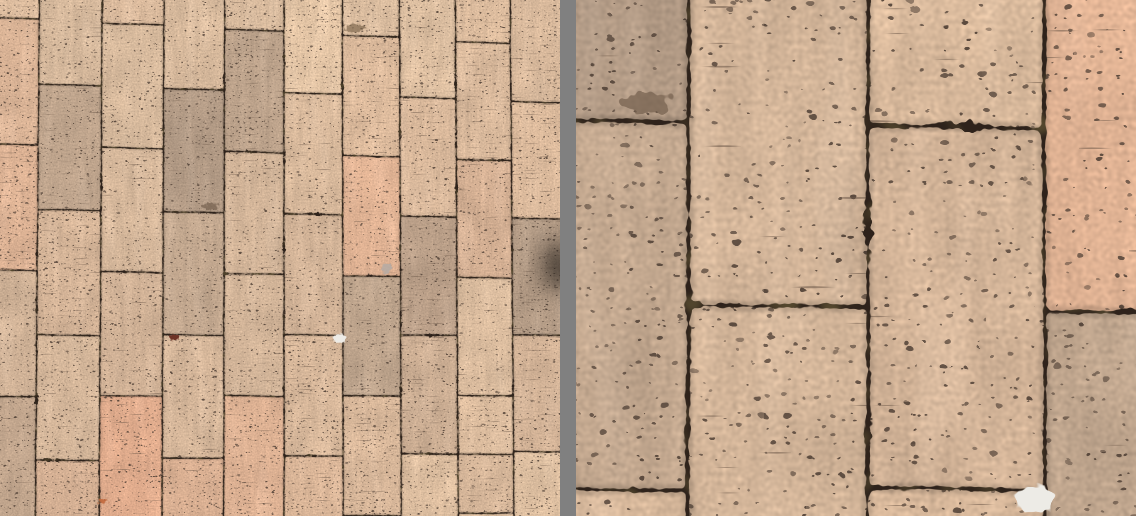
Left, the full canvas; right, a detail of the centre.
Reproduce this texture procedurally as a WebGL 1 fragment shader.

```glsl
precision highp float;
uniform vec2 u_resolution;

vec2 hash2(vec2 p) {
  p = vec2(dot(p, vec2(127.1, 311.7)), dot(p, vec2(269.5, 183.3)));
  return fract(sin(p) * 43758.5);
}

float corner(vec2 cell, vec2 f, vec2 o) {
  return dot(hash2(cell + o) * 2.0 - 1.0, f - o);
}

float gradientNoise(vec2 p) {
  vec2 i = floor(p), f = fract(p);
  vec2 s = f * f * (3.0 - 2.0 * f);
  float low = mix(corner(i, f, vec2(0, 0)), corner(i, f, vec2(1, 0)), s.x);
  float high = mix(corner(i, f, vec2(0, 1)), corner(i, f, vec2(1, 1)), s.x);
  return mix(low, high, s.y);
}

// Coverage of an ellipse with a ragged rim
float blob(vec2 p, vec2 radius, float px) {
  float d = (length(p / radius) - 1.0) * min(radius.x, radius.y);
  d += 0.006 * gradientNoise(p * 190.0 + radius * 900.0);
  return 1.0 - smoothstep(-px, px, d);
}

// One scattered mark per grid cell; radii shrink at random
float marks(vec2 p, vec2 grid, vec2 radius, float density, float px) {
  vec2 cell = floor(p * grid);
  vec2 h = hash2(cell + grid), g = hash2(cell + grid + 31.7);
  vec2 d = (fract(p * grid) - 0.25 - 0.5 * h) / grid;
  vec2 r = radius * mix(0.35, 1.0, g.x * g.x);
  float edge = (length(d / r) - 1.0) * r.y;
  return step(g.y, density) * (1.0 - smoothstep(-0.5 * px, 0.5 * px, edge));
}

// Soft patch of neighbouring bricks
float patchOf(vec2 brick, vec2 centre, vec2 spread) {
  vec2 d = (brick - centre) / spread;
  return exp(-dot(d, d));
}

void main() {
  vec2 p = gl_FragCoord.xy / u_resolution.x;
  float px = 1.0 / u_resolution.x;

  // Columns narrow to the right and fan out toward the bottom
  float x = 0.5 + (p.x - 0.5) / (1.0 + 0.018 * (0.46 - p.y));
  x += 0.0012 * gradientNoise(p * 14.0) + 0.0008 * gradientNoise(p * 60.0);
  float k = (0.1143 - sqrt(0.01306 - 0.00416 * (x - 0.0677))) / 0.00208;
  float col = floor(k) + 1.0;
  float odd = mod(col, 2.0);
  vec2 size = vec2(0.1143 - 0.00208 * k, 0.2253 - 0.0019 * col);
  float localX = (fract(k) - 0.5) * size.x;

  // Alternate columns shift by half a brick
  float start = odd < 0.5 ? 0.4389 - 0.0017 * col : 0.3229;
  float y = p.y + localX * (0.02 + 0.03 * (p.y - 0.46));
  y += 0.0015 * gradientNoise(p * 17.0 + 5.0) + 0.0008 * gradientNoise(p * 60.0 + 8.0);
  float v = (y - start) / size.y;
  if (col == 8.0 && v < -1.0) { // cut half bricks
    v = 2.0 * v + 1.0;
    size.y *= 0.5;
  }
  vec2 brick = vec2(col, floor(v));
  vec2 local = vec2(localX, (fract(v) - 0.5) * size.y);

  // Distance inward from the brick's rounded outline
  vec2 q = abs(local) - 0.5 * size + 0.004;
  float inside = 0.004 - length(max(q, 0.0)) - min(max(q.x, q.y), 0.0);

  // Fired tones: tan, pale, salmon and grey-brown, laid in patches
  vec2 h = hash2(brick + 3.1), g = hash2(brick + 47.3);
  float salmon = patchOf(brick, vec2(2.4, -2.1), vec2(2.0, 0.7)) + 0.8 * patchOf(brick, vec2(7.0, 0.0), vec2(1.7, 0.6));
  salmon += 0.4 * patchOf(brick, vec2(0.0, 0.5), vec2(0.7, 1.2));
  salmon *= mix(1.0, 0.6, odd);
  float grey = patchOf(brick, vec2(2.4, 0.8), vec2(1.7, 0.8)) + patchOf(brick, vec2(8.0, 0.0), vec2(1.7, 0.7));
  grey = grey * mix(0.15, 1.2, odd) + 0.6 * patchOf(brick, vec2(0.0, -2.0), vec2(0.7, 1.0));
  grey += 0.6 * patchOf(brick, vec2(6.0, -1.0), vec2(0.6)) + 0.6 * patchOf(brick, vec2(4.0, 1.0), vec2(0.6));
  salmon = clamp(salmon + 0.25 * h.x - 0.1, 0.0, 1.0);
  grey = clamp(grey + 0.3 * h.y - 0.1, 0.0, 1.0);
  vec3 color = mix(vec3(0.805, 0.685, 0.58), vec3(0.92, 0.80, 0.67), 0.4 * g.x + 0.25 * p.x + 0.25 * p.y);
  color = mix(color, vec3(0.895, 0.675, 0.55), salmon * (1.0 - 0.7 * grey));
  color = mix(color, vec3(0.68, 0.59, 0.51), 0.9 * grey);

  // Mottling, upright smears and fine grain
  vec2 skin = p + brick * 0.37;
  color *= 1.0 + 0.08 * gradientNoise(skin * 22.0);
  color *= 1.0 + 0.07 * gradientNoise(skin * vec2(110.0, 14.0));
  color *= 1.0 + 0.14 * gradientNoise(skin * 330.0);
  color += 0.03 * smoothstep(0.35, 0.8, gradientNoise(skin * vec2(50.0, 9.0)) + 0.4);

  // Pits in loose clusters and short horizontal drag lines
  float pits = 0.0;
  float cluster = 0.3 + 0.2 * g.y + 0.5 * gradientNoise(skin * 20.0 + 3.0);
  for (int i = 0; i < 4; i++) {
    float n = float(i);
    vec2 radius = vec2(0.0029 - 0.0004 * n, 0.0018 - 0.0002 * n);
    vec2 warped = skin + 0.13 * n + 0.0015 * vec2(gradientNoise(skin * 260.0), gradientNoise(skin * 260.0 + 7.0));
    float pit = marks(warped, vec2(48.0, 58.0) + 17.0 * n, radius, cluster, px);
    pits = max(pits, pit * (0.5 + 0.5 * hash2(floor(skin * 40.0)).x));
  }
  float drags = marks(skin, vec2(34.0, 130.0), vec2(0.011, 0.0007), 0.25 * h.x, px);
  color = mix(color, vec3(0.30, 0.24, 0.20), 0.9 * pits);
  color = mix(color, vec3(0.42, 0.34, 0.28), 0.55 * drags);

  // Thin ragged joints, widened by chips and tinted by moss
  float rough = gradientNoise(p * 110.0) + 0.8 * gradientNoise(p * 260.0);
  float chips = smoothstep(0.12, 0.5, gradientNoise(p * 24.0 + 9.0));
  float gap = 0.0011 + 0.0016 * rough + 0.003 * chips * max(0.4 + rough, 0.0);
  color *= 1.0 - 0.13 * (1.0 - smoothstep(0.001, 0.005, inside + 0.002 * rough));
  vec3 joint = mix(vec3(0.18, 0.135, 0.105), vec3(0.33, 0.28, 0.18), smoothstep(-0.1, 0.5, gradientNoise(p * 75.0)));
  color = mix(joint, color, smoothstep(gap - 0.8 * px, gap + 0.8 * px, inside));

  // Shadow at the right edge
  color *= 1.0 - 0.5 * patchOf(p, vec2(1.0, 0.445), vec2(0.04, 0.05));

  // Litter: pebble, gum, leaf scraps and chipped flakes
  color = mix(color, vec3(0.93, 0.92, 0.90), blob(p - vec2(0.606, 0.317), vec2(0.011, 0.009), px));
  color = mix(color, vec3(0.70, 0.67, 0.65), 0.8 * blob(p - vec2(0.690, 0.442), vec2(0.009, 0.008), px));
  color = mix(color, vec3(0.43, 0.20, 0.15), blob(p - vec2(0.311, 0.319), vec2(0.008, 0.006), px));
  color = mix(color, vec3(0.75, 0.38, 0.20), 0.8 * blob(p - vec2(0.183, 0.027), vec2(0.008, 0.004), px));
  color = mix(color, vec3(0.45, 0.37, 0.30), 0.7 * blob(p - vec2(0.375, 0.553), vec2(0.014, 0.006), px));
  color = mix(color, vec3(0.50, 0.41, 0.31), 0.7 * blob(p - vec2(0.633, 0.871), vec2(0.017, 0.008), px));

  gl_FragColor = vec4(clamp(color, 0.0, 1.0), 1.0);
}
```
